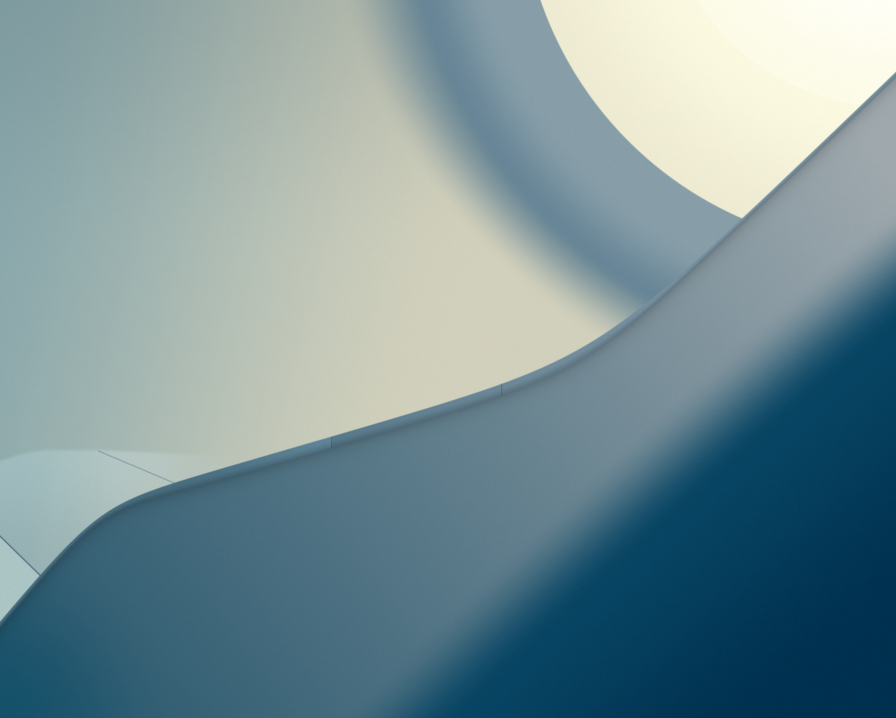
A Shadertoy shader for this background:

```glsl
float softRamp(float x, float width) {
    return width * log(1.0 + exp(x / width));
}

// Height of the sweeping front edge
float edgeHeight(float x) {
    return 0.2067 + 0.29 * x
         - 0.9 * softRamp(0.11 - x, 0.025)
         + 0.67 * softRamp(x - 0.665, 0.05);
}

float segmentDistance(vec2 p, vec2 a, vec2 b) {
    vec2 ab = b - a;
    return length(p - a - ab * clamp(dot(p - a, ab) / dot(ab, ab), 0.0, 1.0));
}

float hash(vec2 p) {
    vec3 q = fract(vec3(p.xyx) * 0.1031);
    q += dot(q, q.yzx + 33.33);
    return fract((q.x + q.y) * q.z);
}

// Pale wall, warming towards the middle
vec3 wallColor(vec2 p) {
    float warmth = smoothstep(-0.12, 0.52, p.x - 0.25 * (p.y - 0.4));
    vec3 wall = mix(vec3(0.53, 0.65, 0.67), vec3(0.82, 0.815, 0.735), warmth);
    return wall * (1.0 - 0.07 * smoothstep(0.5, 0.85, p.y));
}

// Curved panel at the lower left, with its joints
vec3 addPanel(vec3 color, vec2 p, float px) {
    float top = 0.299 - 3.5 * pow(max(0.06 - p.x, 0.0), 2.0) - 0.05 * max(p.x - 0.11, 0.0);
    float inside = smoothstep(-0.003, 0.003, top - p.y);
    float fade = 1.0 - smoothstep(0.12, 0.29, p.x);
    vec3 panel = mix(vec3(0.61, 0.72, 0.73), vec3(0.72, 0.78, 0.76), smoothstep(0.0, 0.2, p.x));
    panel *= 0.96 + 0.06 * smoothstep(0.17, 0.3, p.y);
    float lowerPanel = smoothstep(-px, px, 0.203 - 0.97 * p.x - p.y);
    panel = mix(panel, vec3(0.67, 0.77, 0.77), lowerPanel);
    color = mix(color, panel, inside * fade);
    float joint = segmentDistance(p, vec2(0.0, 0.203), vec2(0.045, 0.159));
    color = mix(color, vec3(0.28, 0.42, 0.47), 0.8 * (1.0 - smoothstep(0.0, 1.5 * px, joint)));
    joint = segmentDistance(p, vec2(0.11, 0.298), vec2(0.195, 0.262));
    return mix(color, vec3(0.45, 0.56, 0.59), 0.6 * (1.0 - smoothstep(0.0, 1.3 * px, joint)));
}

// Blue ring around two glowing discs
vec3 addRing(vec3 color, vec2 p, float px) {
    float r = length(p - vec2(0.992, 0.9345));
    float height = smoothstep(0.45, 0.8, p.y);
    float shade = 1.0 - smoothstep(0.525, 0.61 + 0.02 * height, r);
    color = mix(color, vec3(0.40, 0.52, 0.58), shade);
    vec3 band = mix(vec3(0.53, 0.62, 0.66), vec3(0.40, 0.52, 0.59), smoothstep(0.46, 0.54, r));
    color = mix(color, band, 1.0 - smoothstep(0.525, 0.55, r));
    vec3 disc = mix(vec3(0.985, 0.975, 0.88), vec3(0.93, 0.92, 0.82), smoothstep(0.25, 0.42, r));
    color = mix(color, disc, 1.0 - smoothstep(-px, px, r - 0.411));
    vec3 core = mix(vec3(1.0, 1.0, 0.97), vec3(0.99, 0.985, 0.91), smoothstep(0.1, 0.25, r));
    return mix(color, core, 1.0 - smoothstep(-px, px, r - 0.252));
}

// Front surface: diagonal light, deep shadow and rim
vec3 frontColor(vec2 p, float depth, float px) {
    float light = clamp((0.33 * p.x + 0.25 * p.y) / 0.48, 0.0, 1.0);
    vec3 color = mix(vec3(0.14, 0.33, 0.42), vec3(0.62, 0.66, 0.68), light);
    color = mix(color, vec3(0.05, 0.31, 0.41), 0.7 * (1.0 - smoothstep(0.0, 0.19, length(p))));

    float s = p.x - 0.443;
    float beyond = 0.99 * s - 0.14 * s * s - p.y;
    float shadow = smoothstep(-0.065, 0.07, beyond);
    vec3 deep = mix(vec3(0.03, 0.27, 0.39), vec3(0.0, 0.19, 0.31), smoothstep(0.03, 0.4, beyond));
    color = mix(color, deep, shadow);

    float middle = smoothstep(0.08, 0.25, p.x) * (1.0 - smoothstep(0.6, 0.82, p.x));
    float width = mix(0.004, 0.012, middle);
    float under = exp(-max(depth - width, 0.0) / 0.007);
    color = mix(color, color * 0.82, under);
    vec3 strip = mix(vec3(0.27, 0.42, 0.49), vec3(0.46, 0.56, 0.62), smoothstep(0.1, 0.75, p.x));
    strip *= 1.0 + 0.1 * smoothstep(0.2, 0.37, p.x) * (1.0 - smoothstep(-px, px, p.x - 0.37));
    strip *= 1.0 - 0.14 * smoothstep(0.3, 1.0, depth / width);
    color = mix(color, strip, 1.0 - smoothstep(-2.0 * px, 2.0 * px, depth - width));
    float seam = min(abs(p.x - 0.37), abs(p.x - 0.56));
    float seamMask = (1.0 - smoothstep(0.0, 1.2 * px, seam)) * (1.0 - smoothstep(width - px, width + px, depth));
    return color * (1.0 - 0.15 * seamMask);
}

void mainImage(out vec4 fragColor, in vec2 fragCoord) {
    vec2 p = fragCoord / iResolution.x;
    float px = 1.0 / iResolution.x;

    vec3 color = addRing(addPanel(wallColor(p), p, px), p, px);

    float slope = (edgeHeight(p.x + 0.002) - edgeHeight(p.x - 0.002)) / 0.004;
    float depth = (edgeHeight(p.x) - p.y) / sqrt(1.0 + slope * slope);
    color = mix(color, frontColor(p, depth, px), smoothstep(-px, px, depth));

    // Fine grain against banding
    color += (hash(floor(p * 512.0)) - 0.5) * 0.006;
    fragColor = vec4(clamp(color, 0.0, 1.0), 1.0);
}
```
